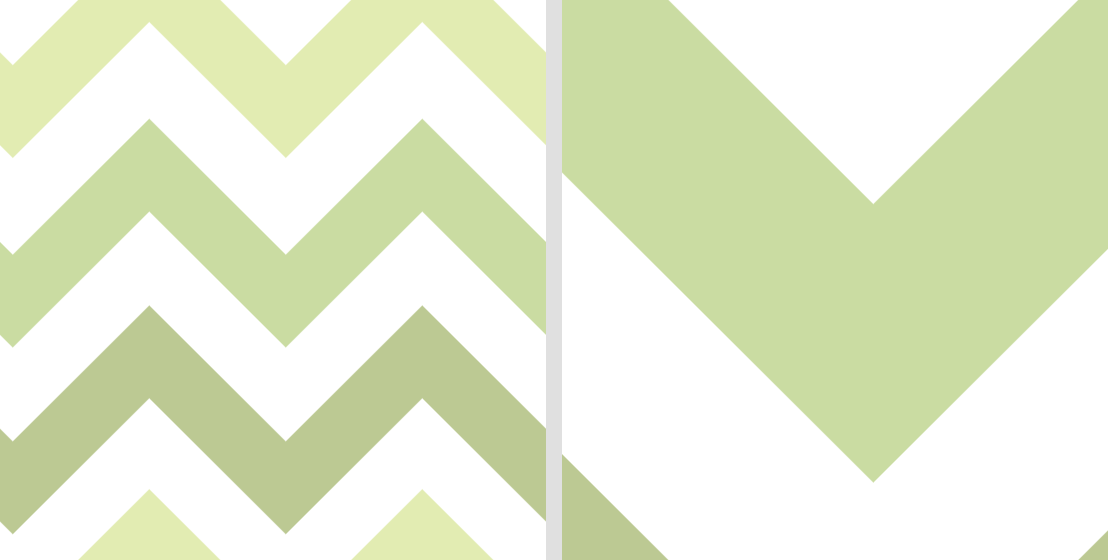
Left, the full canvas; right, a detail of the centre.
Give the GLSL for this pattern, as a Shadertoy shader.

```glsl
// Wide chevron stripes in three soft greens on white.
// A triangle wave bends the vertical coordinate; each stripe is then a
// wrapped distance to its centre line, so the tile closes on all sides.

const float REPEATS_ACROSS = 2.0;
const float PEAK_X = 0.2734;        // first peak, share of the width
const float ZIGZAG_HEIGHT = 0.2428; // peak to valley, share of the height
const float HALF_STRIPE = 0.0829;   // half the vertical stripe thickness

const vec3 WHITE = vec3(1.0);
const vec3 PALE_LIME = vec3(0.886, 0.926, 0.700);
const vec3 LEAF = vec3(0.792, 0.862, 0.635);
const vec3 SAGE = vec3(0.738, 0.789, 0.578);

// Distance to the nearest whole number, from 0 to 0.5
float wrapDistance(float x) {
    return abs(fract(x + 0.5) - 0.5);
}

// Drop below the peak: 0 at a peak, 1 at a valley
float zigzag(float x) {
    return 2.0 * wrapDistance(REPEATS_ACROSS * (x - PEAK_X));
}

// Smooth coverage of a stripe that wraps vertically
float stripe(float y, float centre, float halfWidth, float blur) {
    float d = wrapDistance(y - centre) - halfWidth;
    return 1.0 - smoothstep(-blur, blur, d);
}

void mainImage(out vec4 fragColor, in vec2 fragCoord) {
    vec2 uv = fragCoord / iResolution.xy;
    float blur = 1.1 / iResolution.y;

    // Height measured downward, straightened along the chevrons
    float y = 1.0 - uv.y - ZIGZAG_HEIGHT * zigzag(uv.x);

    // Stripes from top to bottom, with slightly uneven gaps
    vec3 color = WHITE;
    color = mix(color, PALE_LIME, stripe(y, 0.9564, HALF_STRIPE, blur));
    color = mix(color, LEAF, stripe(y, 0.2949, HALF_STRIPE, blur));
    color = mix(color, SAGE, stripe(y, 0.6283, HALF_STRIPE, blur));

    fragColor = vec4(color, 1.0);
}
```
